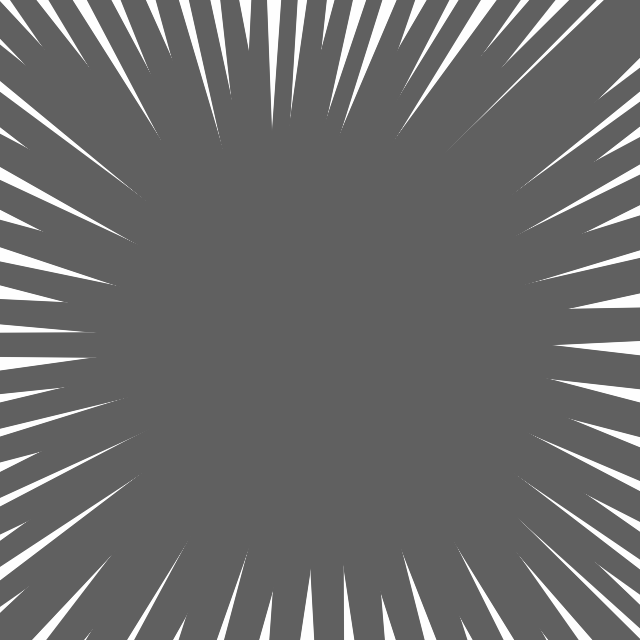
Write a three.js fragment shader that draws this background.

```glsl
// Comic-style focus lines: white wedges point inward from the canvas border
// over flat grey. Each side spreads its wedges along a bent, even spacing, with
// lengths that rise and fall in a rhythm and hashed widths.

varying vec2 vUv;

const float PI = 3.14159;
const int MAX_SPIKES = 19;

float hash(float n) {
  return fract(sin(n * 12.9898) * 43758.5453);
}

// Coverage of a wedge whose base lies on the border and whose middle line
// shifts by slope per unit of depth. p is (along the border, depth).
float wedge(vec2 p, float base, float slope, float reach, float halfWidth) {
  float across = abs(p.x - base - slope * p.y);
  float edge = across - halfWidth * (1.0 - p.y / reach);
  edge *= inversesqrt(1.0 + slope * slope);
  return 1.0 - smoothstep(-0.0009, 0.0009, edge);
}

// One side of the canvas.
//   span:   border positions of the first and last wedge
//   bend:   bow and wave added to the even spacing
//   focus:  border position and depth at which the wedges aim
//   depth:  mean reach, extra reach at mid-side, swing of the rhythm
//   rhythm: period and phase, counted in wedges
float sideSpikes(vec2 p, float count, vec2 span, vec2 bend, vec2 focus,
                 vec3 depth, vec2 rhythm, float seed) {
  float coverage = 0.0;
  for (int i = 0; i < MAX_SPIKES; i++) {
    float k = float(i);
    if (k >= count) break;
    float t = k / (count - 1.0);
    float bulge = sin(PI * t);

    float base = mix(span.x, span.y, t);
    base += bend.x * bulge + bend.y * sin(2.0 * PI * t);
    float slope = (focus.x - base) / focus.y;

    float beat = cos(2.0 * PI * (k - rhythm.y) / rhythm.x);
    float reach = max(0.012, depth.x + depth.y * bulge + depth.z * beat);
    float halfWidth = mix(0.0055, 0.0125, hash(k + seed));
    halfWidth = min(halfWidth, 0.12 * reach);

    coverage = max(coverage, wedge(p, base, slope, reach, halfWidth));
  }
  return coverage;
}

void main() {
  vec2 fromTop = vec2(vUv.x, 1.0 - vUv.y);
  vec2 fromLeft = vec2(1.0 - vUv.y, vUv.x);
  vec2 fromRight = 1.0 - vUv.yx;
  vec2 fromBottom = vUv;

  float top = sideSpikes(fromTop, 19.0, vec2(0.007, 0.938), vec2(0.0, 0.022),
                         vec2(0.42, 0.51), vec3(0.124, 0.026, 0.075),
                         vec2(3.2, 2.0), 3.0);
  float left = sideSpikes(fromLeft, 16.0, vec2(0.065, 0.953), vec2(0.032, 0.01),
                          vec2(0.535, 0.51), vec3(0.12, 0.01, 0.085),
                          vec2(2.17, 1.0), 41.0);
  float right = sideSpikes(fromRight, 15.0, vec2(0.098, 0.99), vec2(0.0, -0.025),
                           vec2(0.527, 0.49), vec3(0.12, 0.01, 0.058),
                           vec2(2.17, 1.0), 83.0);
  float bottom = sideSpikes(fromBottom, 14.0, vec2(0.061, 0.915), vec2(0.025, 0.0),
                            vec2(0.505, 0.52), vec3(0.06, 0.04, 0.068),
                            vec2(2.17, 0.0), 127.0);

  float spikes = max(max(top, left), max(right, bottom));
  vec3 grey = vec3(0.378);
  vec3 white = vec3(0.995);
  gl_FragColor = vec4(mix(grey, white, spikes), 1.0);
}
```
